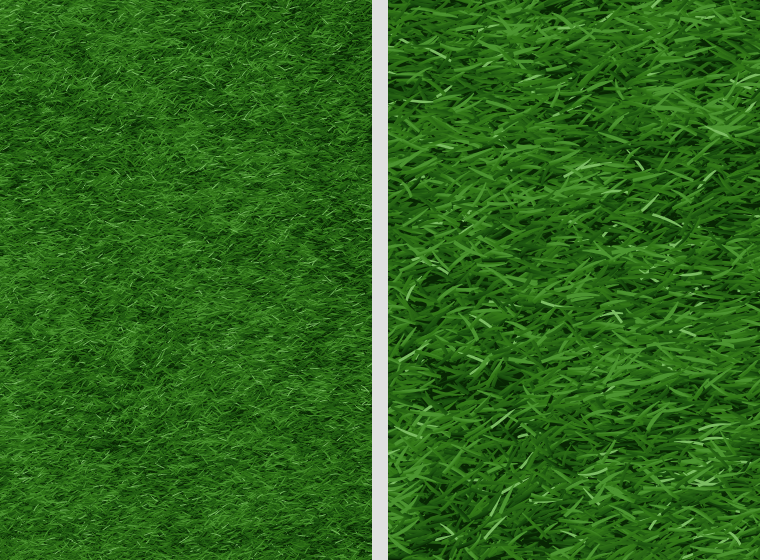
Left: the whole. Right: its middle third, enlarged.
Reproduce this texture procedurally as a WebGL 2 fragment shader.

```glsl
#version 300 es
precision highp float;
// Dense turf seen from above: layered, fine curved grass blades with dark gaps and pale glints.

uniform vec2 u_resolution;
out vec4 fragColor;

const int LAYERS = 19;
const float CELLS_PER_HEIGHT = 92.0;
const float LAYER_TRANSMITTANCE = 0.83;
const float PI = 3.14159;

// Integer hash giving three values in 0..1
vec3 hash3(ivec3 key) {
    uvec3 v = uvec3(key) * 1664525u + 1013904223u;
    v.x += v.y * v.z;
    v.y += v.z * v.x;
    v.z += v.x * v.y;
    v ^= v >> 16u;
    v.x += v.y * v.z;
    v.y += v.z * v.x;
    v.z += v.x * v.y;
    return vec3(v >> 8u) / 16777216.0;
}

float valueNoise(vec2 p, int seed) {
    ivec2 i = ivec2(floor(p));
    vec2 f = fract(p);
    f = f * f * (3.0 - 2.0 * f);
    float a = hash3(ivec3(i, seed)).x;
    float b = hash3(ivec3(i + ivec2(1, 0), seed)).x;
    float c = hash3(ivec3(i + ivec2(0, 1), seed)).x;
    float d = hash3(ivec3(i + ivec2(1, 1), seed)).x;
    return mix(mix(a, b, f.x), mix(c, d, f.x), f.y);
}

vec2 rotate(vec2 p, float angle) {
    float c = cos(angle), s = sin(angle);
    return vec2(c * p.x + s * p.y, c * p.y - s * p.x);
}

// Colour ramp from deep shade to sunlit leaf
vec3 grassColor(float tone) {
    vec3 color = mix(vec3(0.03, 0.15, 0.01), vec3(0.07, 0.25, 0.04), smoothstep(0.0, 0.12, tone));
    color = mix(color, vec3(0.11, 0.33, 0.06), smoothstep(0.10, 0.30, tone));
    color = mix(color, vec3(0.16, 0.40, 0.08), smoothstep(0.29, 0.57, tone));
    color = mix(color, vec3(0.20, 0.47, 0.09), smoothstep(0.56, 0.84, tone));
    return mix(color, vec3(0.30, 0.58, 0.19), smoothstep(0.88, 1.12, tone));
}

// Coverage of a tapered blade lying along x, curved by bend
float bladeCoverage(vec2 q, float halfLength, float halfWidth, float bend, float pixel) {
    float along = q.x / halfLength;
    float offset = abs(q.y + bend * (along * along - 0.4));
    float width = halfWidth * (1.0 - smoothstep(-0.1, 1.2, along) * 0.7);
    float side = clamp((width - offset) / pixel + 0.5, 0.0, 1.0);
    return side * clamp((halfLength - abs(q.x)) / pixel + 0.5, 0.0, 1.0);
}

// Broad changes of light over the lawn
float lawnLight(vec2 uv, vec2 p) {
    float light = 0.18 * (valueNoise(p * 5.0, 101) - 0.5);
    light -= 0.10 * smoothstep(0.65, 1.0, uv.x);
    light += 0.11 * smoothstep(0.35, 0.0, uv.y) * (1.0 - uv.x);
    return light + 0.3 * smoothstep(0.08, 0.0, distance(uv, vec2(0.0, 1.0)));
}

// Paint one layer of scattered blades over the colour below
vec3 paintLayer(vec3 below, vec2 p, int layer, float lean, float shade, float pixel) {
    vec3 color = below;
    vec2 grid = p + hash3(ivec3(layer, 7, 31)).xy * 9.0;
    ivec2 home = ivec2(floor(grid));
    float height = pow(LAYER_TRANSMITTANCE, float(LAYERS - 1 - layer));

    for (int y = -1; y <= 1; y++) {
        for (int x = -1; x <= 1; x++) {
            ivec2 cell = home + ivec2(x, y);
            vec3 place = hash3(ivec3(cell, layer));
            vec3 look = hash3(ivec3(cell, layer + 50));
            // Most blades lie close to the lean, some cross it
            float spread = place.z + fract(look.y * 53.0) - 1.0;
            float angle = lean + spread * 0.9;
            angle = mix(angle, PI - angle, step(0.7, fract(look.x * 37.0)));
            float halfLength = mix(0.6, 1.0, look.x);
            float bend = (look.y - 0.5) * 0.25;
            vec2 q = rotate(grid - vec2(cell) - place.xy, angle);

            float glint = step(0.97, look.z) * step(0.3, height);
            float halfWidth = mix(0.075 + 0.04 * place.x, 0.075, glint);
            float cover = bladeCoverage(q, halfLength, halfWidth, bend, pixel);
            float tone = 0.47 + 0.75 * (height - 0.5) + 1.05 * (look.z - 0.5)
                       + 0.15 * q.x / halfLength + 1.2 * q.y + shade;
            vec3 leaf = mix(grassColor(tone), vec3(0.52, 0.77, 0.42), glint * 0.85);
            color = mix(color, leaf, cover);
        }
    }
    return color;
}

void main() {
    vec2 p = gl_FragCoord.xy / u_resolution.y;
    vec2 uv = gl_FragCoord.xy / u_resolution;
    float pixel = CELLS_PER_HEIGHT / u_resolution.y;

    // Common lean of the pile and small tufts
    float lean = 0.36 + 0.4 * (valueNoise(p * 7.0, 102) - 0.5);
    vec2 tuft = rotate(p, 0.25) * vec2(36.0, 62.0);
    float shade = lawnLight(uv, p) + 0.48 * (valueNoise(tuft, 103) - 0.5);

    vec3 color = grassColor(shade * 0.3);
    for (int layer = 0; layer < LAYERS; layer++) {
        color = paintLayer(color, p * CELLS_PER_HEIGHT, layer, lean, shade, pixel);
    }
    fragColor = vec4(color, 1.0);
}
```
